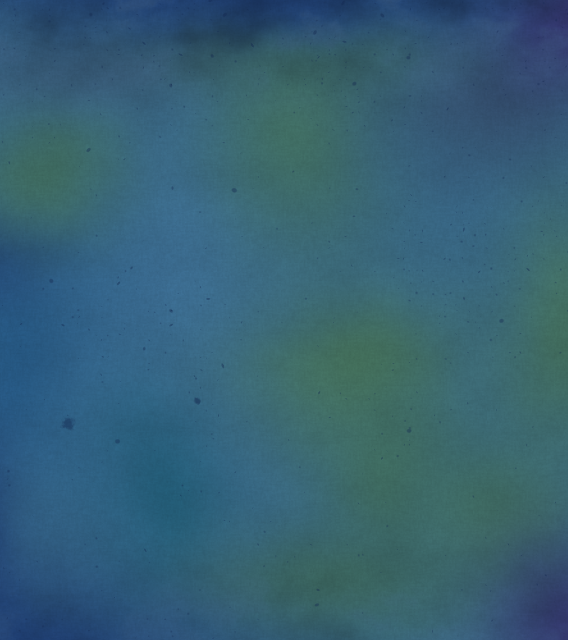
This background is drawn by a WebGL 2 fragment shader. Its source:

```glsl
#version 300 es
precision highp float;
uniform vec2 u_resolution;
out vec4 outColor;

const vec3 BLUE = vec3(0.215, 0.400, 0.530);
const vec3 PALE_BLUE = vec3(0.235, 0.425, 0.575);
const vec3 DEEP_BLUE = vec3(0.120, 0.320, 0.500);
const vec3 NAVY = vec3(0.095, 0.200, 0.410);
const vec3 TEAL = vec3(0.110, 0.350, 0.450);
const vec3 GREEN = vec3(0.250, 0.425, 0.365);
const vec3 OLIVE = vec3(0.265, 0.435, 0.345);
const vec3 SLATE = vec3(0.200, 0.300, 0.410);
const vec3 PURPLE = vec3(0.195, 0.190, 0.410);

float hash(vec2 p) {
  vec3 q = fract(vec3(p.xyx) * 0.1031);
  q += dot(q, q.yzx + 33.33);
  return fract((q.x + q.y) * q.z);
}

float noise(vec2 p) {
  vec2 i = floor(p), f = fract(p);
  f = f * f * (3.0 - 2.0 * f);
  return mix(mix(hash(i), hash(i + vec2(1, 0)), f.x),
             mix(hash(i + vec2(0, 1)), hash(i + vec2(1, 1)), f.x), f.y);
}

float fbm(vec2 p) {
  float sum = 0.0, gain = 0.5;
  for (int i = 0; i < 5; i++) {
    sum += gain * noise(p);
    p = mat2(1.6, 1.2, -1.2, 1.6) * p + 17.3;
    gain *= 0.5;
  }
  return sum;
}

// Soft elliptical patch of tint
vec3 wash(vec3 base, vec2 p, vec2 center, vec2 radius, vec3 tint, float amount) {
  vec2 d = (p - center) / radius;
  return mix(base, tint, amount * exp(-dot(d, d)));
}

// Ragged round stain
float blot(vec2 p, vec2 center, float radius) {
  float ragged = length(p - center) + radius * (fbm(p * 180.0) - 0.5);
  return 1.0 - smoothstep(0.45 * radius, 1.15 * radius, ragged);
}

// Scattered small flecks, one candidate per cell
float flecks(vec2 p, float cells, float density, float seed, float pixel) {
  vec2 q = p * cells, id = floor(q);
  vec2 center = 0.3 + 0.4 * vec2(hash(id + seed), hash(id + seed + 41.0));
  float angle = 6.283 * hash(id + seed + 83.0);
  float c = cos(angle), s = sin(angle);
  vec2 d = mat2(c, s, -s, c) * (fract(q) - center);
  d.y *= 1.0 + 1.5 * hash(id + seed + 19.0);
  float radius = mix(0.06, 0.2, hash(id + seed + 57.0));
  float edge = max(pixel * cells, 0.05);
  float shape = 1.0 - smoothstep(radius - edge, radius + edge, length(d));
  return shape * step(hash(id + seed + 7.0), density);
}

vec3 washes(vec2 p) {
  vec3 c = BLUE;
  // Blue ground
  c = wash(c, p, vec2(0.30, 0.58), vec2(0.24, 0.30), PALE_BLUE, 0.8);
  c = wash(c, p, vec2(0.03, 0.45), vec2(0.15, 0.22), DEEP_BLUE, 0.7);
  c = wash(c, p, vec2(-0.02, 0.60), vec2(0.12, 0.07), NAVY, 0.55);
  c = wash(c, p, vec2(0.29, 0.23), vec2(0.12, 0.14), TEAL, 0.75);
  // Green clouds
  c = wash(c, p, vec2(0.08, 0.73), vec2(0.13, 0.10), GREEN, 0.9);
  c = wash(c, p, vec2(0.53, 0.78), vec2(0.16, 0.16), GREEN, 0.9);
  c = wash(c, p, vec2(0.64, 0.43), vec2(0.19, 0.13), OLIVE, 0.95);
  c = wash(c, p, vec2(0.69, 0.27), vec2(0.12, 0.13), GREEN, 0.85);
  c = wash(c, p, vec2(0.88, 0.20), vec2(0.15, 0.12), GREEN, 0.85);
  c = wash(c, p, vec2(1.01, 0.49), vec2(0.12, 0.20), OLIVE, 0.85);
  c = wash(c, p, vec2(0.58, 0.09), vec2(0.24, 0.10), GREEN * 0.93, 0.85);
  c = wash(c, p, vec2(0.50, 0.92), vec2(0.38, 0.07), GREEN * 0.92, 0.65);
  // Dark margins and violet corners
  c = wash(c, p, vec2(0.87, 0.84), vec2(0.18, 0.12), SLATE, 0.75);
  c = wash(c, p, vec2(0.15, 0.89), vec2(0.22, 0.07), SLATE, 0.6);
  c = wash(c, p, vec2(0.40, 1.03), vec2(0.75, 0.09), NAVY, 0.85);
  c = wash(c, p, vec2(1.02, 0.97), vec2(0.16, 0.12), PURPLE, 0.9);
  c = wash(c, p, vec2(1.02, 0.03), vec2(0.14, 0.12), PURPLE, 0.9);
  c = wash(c, p, vec2(0.08, -0.03), vec2(0.32, 0.13), NAVY, 0.85);
  return wash(c, p, vec2(-0.02, 0.16), vec2(0.06, 0.17), NAVY, 0.65);
}

void main() {
  vec2 uv = gl_FragCoord.xy / u_resolution;
  vec2 p = gl_FragCoord.xy / u_resolution.y;
  float aspect = u_resolution.x / u_resolution.y;
  float pixel = 1.0 / u_resolution.y;

  vec2 drift = vec2(fbm(p * 5.0), fbm(p * 5.0 + 31.0)) - 0.48;
  vec3 color = washes(uv + 0.09 * drift);

  // Worn mottling, strongest along the top and bottom
  float wear = smoothstep(0.78, 1.0, uv.y) + 0.5 * smoothstep(0.2, 0.0, uv.y);
  float mottle = fbm(p * vec2(13.0, 18.0) + 5.0) - 0.48;
  color *= 1.0 + mottle * (0.10 + 0.45 * wear);
  color = mix(color, SLATE * 1.1, 0.4 * wear * smoothstep(0.05, 0.2, mottle));

  // Cloth grain
  float weave = noise(p * vec2(110.0, 420.0)) + noise(p * vec2(420.0, 130.0)) - 1.0;
  float grain = noise(p * 500.0) - 0.5;
  color *= 1.0 + 0.035 * weave + 0.045 * grain;

  // Flecks and stains
  float cluster = smoothstep(0.48, 0.72, fbm(p * 6.0 + 12.0));
  float density = 0.02 + 0.12 * cluster + 0.10 * smoothstep(0.7, 0.95, uv.y);
  float dirt = 0.35 * flecks(p, 110.0, density, 3.0, pixel);
  dirt += 0.40 * flecks(p + 0.37, 48.0, density * 0.45, 29.0, pixel);
  dirt += 0.45 * blot(p, vec2(0.12 * aspect, 0.338), 0.011);
  dirt += 0.50 * blot(p, vec2(0.347 * aspect, 0.374), 0.006);
  color = mix(color, NAVY * 0.75, min(dirt, 0.65));

  outColor = vec4(color, 1.0);
}
```
